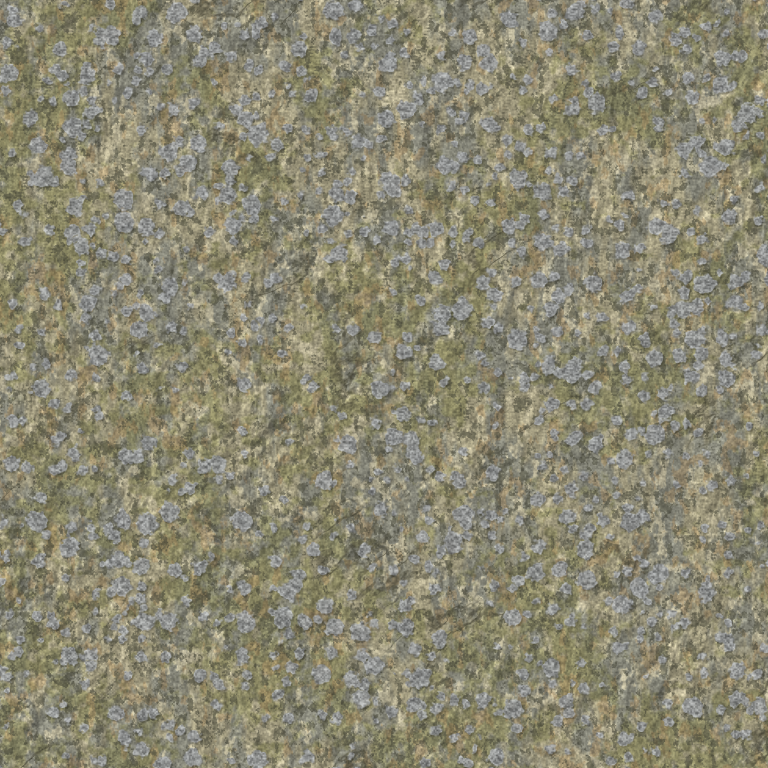
This texture is drawn by a WebGL 1 fragment shader. Its source:

```glsl
precision highp float;
// Weathered rock face with thin moss, ochre flecks and round grey lichen.
// Stretched fractal noise gives the stone its relief and colour; jittered
// cells with crumbly edges scatter the lichen over it in two sizes.
uniform vec2 u_resolution;

float hash(vec2 p) {
  return fract(sin(dot(p, vec2(127.1, 311.7))) * 43758.5453);
}

float noise(vec2 p) {
  vec2 i = floor(p), f = fract(p);
  f = f * f * (3.0 - 2.0 * f);
  return mix(mix(hash(i), hash(i + vec2(1.0, 0.0)), f.x),
             mix(hash(i + vec2(0.0, 1.0)), hash(i + 1.0), f.x), f.y);
}

float fbm(vec2 p) {
  float sum = 0.0, amp = 0.516;
  for (int i = 0; i < 5; i++) {
    sum += amp * noise(p);
    p = mat2(1.6, 1.2, -1.2, 1.6) * p + 17.3;
    amp *= 0.5;
  }
  return sum;
}

// Rock surface: steep vertical grain, slanting ledges only in places
float height(vec2 p) {
  vec2 q = p + 0.03 * vec2(noise(p * 13.0), noise(p * 13.0 + 40.0));
  vec2 slant = vec2(dot(q, vec2(0.8, 0.6)) * 13.0, dot(q, vec2(-0.6, 0.8)) * 24.0);
  float ledges = smoothstep(0.4, 0.75, noise(p * 7.0 + 33.0));
  return 0.6 * fbm(q * vec2(44.0, 21.0)) + 0.7 * ledges * abs(fbm(slant + 9.0) - 0.5);
}

// Signed distance to scattered discs, one at most per cell
float discs(vec2 p, float cells, float density) {
  vec2 g = p * cells, base = floor(g);
  float d = 1.0;
  for (int y = -1; y <= 1; y++) {
    for (int x = -1; x <= 1; x++) {
      vec2 c = base + vec2(float(x), float(y));
      vec2 centre = c + 0.1 + 0.8 * vec2(hash(c + 3.7), hash(c + 8.2));
      float radius = mix(0.17, 0.39, hash(c + 5.1));
      float present = step(hash(c + 1.3), density * 2.0 * noise(c * 0.37));
      d = min(d, mix(1.0, length(g - centre) - radius, present));
    }
  }
  return d / cells;
}

float lichen(vec2 p) {
  float ragged = 0.005 * (noise(p * 120.0) - 0.5) + 0.005 * (noise(p * 270.0) - 0.5);
  return min(discs(p, 29.0, 0.38), discs(p + 5.0, 52.0, 0.28)) + ragged;
}

void main() {
  vec2 p = gl_FragCoord.xy / u_resolution.y;
  float px = 1.0 / u_resolution.y;
  float grain = noise(p * 250.0) - 0.5;
  float fine = noise(p * 490.0 + 7.0) - 0.5;

  // Stone: grey to tan, with pale flakes
  vec3 color = mix(vec3(0.52, 0.52, 0.47), vec3(0.61, 0.585, 0.48),
                   smoothstep(0.38, 0.62, fbm(p * vec2(42.0, 17.0) + 3.0)));
  float flakes = fbm(p * vec2(80.0, 46.0) + 31.0) + 0.15 * grain;
  color = mix(color, vec3(0.72, 0.69, 0.58), 0.75 * smoothstep(0.55, 0.68, flakes));

  // Moss in faint patches, broken up by small tufts
  float moss = 0.6 * fbm(p * vec2(12.0, 8.0) + 60.0) + 0.6 * fbm(p * 75.0) - 0.1;
  color = mix(color, vec3(0.49, 0.485, 0.32), 0.62 * smoothstep(0.46, 0.64, moss));

  // Ochre flecks
  float stain = fbm(p * vec2(75.0, 45.0) + 90.0) + 0.1 * grain;
  color = mix(color, vec3(0.59, 0.49, 0.34), 0.45 * smoothstep(0.59, 0.7, stain));

  // Light from the upper left, dark pits and slanting cracks
  float relief = height(p) - height(p + vec2(-0.002, 0.0025));
  color *= 1.0 + clamp(relief * 2.5, -0.27, 0.18);
  float pits = fbm(p * vec2(125.0, 90.0) + 12.0) + 0.12 * fine;
  color = mix(color, vec3(0.32, 0.32, 0.26), 0.55 * smoothstep(0.44, 0.3, pits));
  vec2 along = vec2(dot(p, vec2(0.8, 0.6)) * 13.0, dot(p, vec2(-0.6, 0.8)) * 26.0);
  float crack = smoothstep(0.04, 0.0, abs(fbm(along) - 0.5))
              * smoothstep(0.55, 0.8, noise(p * 11.0 + 21.0));
  color = mix(color, vec3(0.29, 0.28, 0.22), 0.55 * crack);
  color *= 1.0 + 0.24 * grain + 0.24 * fine;

  // Lichen: soft shadow below right, then the speckled crust
  float shadow = smoothstep(0.002, -0.002, lichen(p + vec2(-0.0015, 0.002)));
  color *= 1.0 - 0.18 * shadow;
  float d = lichen(p);
  float crust = 0.575 + 0.24 * grain + 0.24 * fine;
  crust += 0.03 * smoothstep(-0.005, 0.0, d);
  vec3 lichenColor = crust * vec3(1.0, 1.015, 1.02);
  color = mix(color, lichenColor, 0.9 * smoothstep(1.3 * px, -1.3 * px, d));

  gl_FragColor = vec4(clamp(color, 0.0, 1.0), 1.0);
}
```
